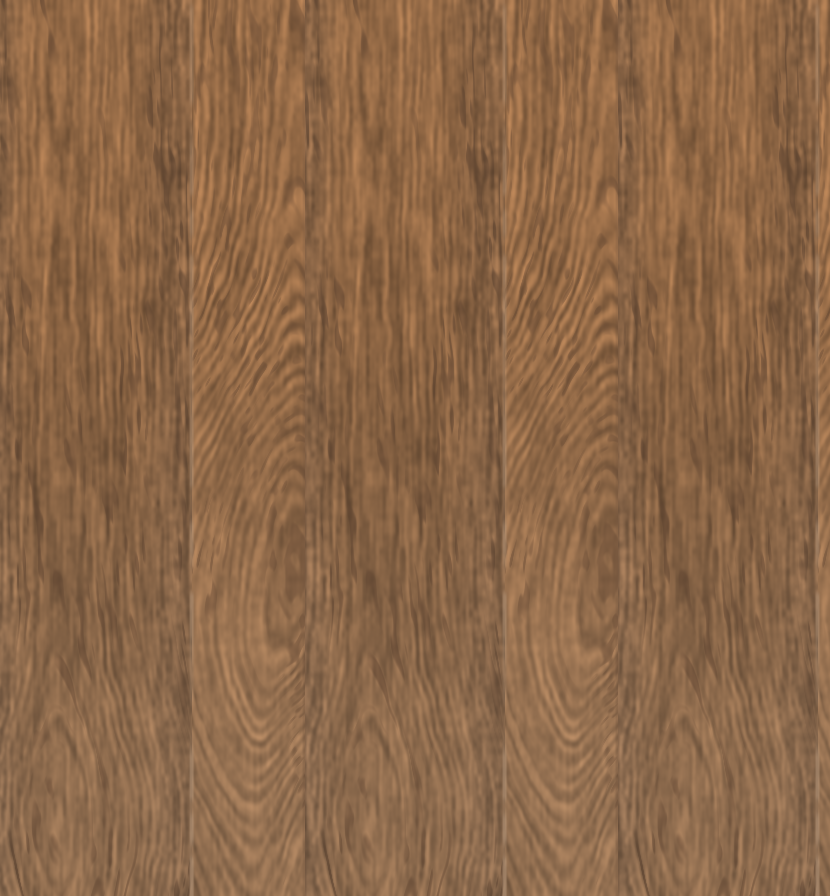
This texture is drawn by a Shadertoy shader. Its source:

```glsl
float hash(vec2 p) {
    p = fract(p * vec2(0.1031, 0.1137));
    p += dot(p, p.yx + 33.33);
    return fract((p.x + p.y) * p.x * 17.0);
}

float noise(vec2 p) {
    vec2 i = floor(p), f = fract(p);
    f = f * f * (3.0 - 2.0 * f);
    return mix(mix(hash(i), hash(i + vec2(1, 0)), f.x),
               mix(hash(i + vec2(0, 1)), hash(i + vec2(1, 1)), f.x), f.y);
}

float fbm(vec2 p) {
    float sum = 0.0, amp = 0.5;
    for (int i = 0; i < 4; i++) {
        sum += amp * noise(p);
        p = p * 2.03 + 17.1;
        amp *= 0.5;
    }
    return sum;
}

// Growth-ring field: straight grain that bends into arches around a heart
float ringField(vec2 d, float rise, float spread) {
    return sqrt(d.x * d.x + 0.0003) + rise * (1.0 - exp(-d.y * d.y / spread));
}

void mainImage(out vec4 fragColor, in vec2 fragCoord) {
    vec2 uv = fragCoord / iResolution.xy;
    float aspect = 0.926, period = 0.377 * aspect, wideWidth = 0.241 * aspect;

    // One wide and one narrow plank per repeat
    float x = mod((uv.x + 0.010) * aspect, period), y = uv.y;
    bool narrow = x > wideWidth;
    vec2 p = vec2(narrow ? x - wideWidth : x, y);
    vec2 seed = narrow ? vec2(71.0, 23.0) : vec2(11.0, 47.0);

    // Rings, warped by slow and fine wobble
    float field;
    if (narrow) {
        float heart = mix(0.066, 0.118, smoothstep(0.1, 0.42, y));
        field = ringField(p - vec2(heart, 0.36), 0.17, 0.07);
    } else {
        field = ringField(p - vec2(0.075, 0.08), 0.045, 0.02);
    }
    field += 0.014 * (fbm(p * vec2(16.0, 4.0) + seed) - 0.5);
    field += 0.004 * (noise(p * vec2(80.0, 32.0) + seed) - 0.5);

    // Grain along the rings, vertical fibres and speckle
    float along = y * 15.0 + p.x * 30.0;
    float streak = noise(vec2(field * 230.0, along) + seed) - 0.5;
    float ring = sin(field * (narrow ? 560.0 : 720.0) + 3.0 * noise(p * vec2(30.0, 9.0)));
    ring *= 0.4 + noise(p * vec2(45.0, 12.0) + seed + 30.0);
    float fibre = noise(p * vec2(270.0, 32.0) + seed) - 0.5;
    float speckle = noise(p * vec2(210.0, 130.0) + seed) - 0.5;
    float mottle = fbm(p * vec2(60.0, 40.0) + seed) - 0.47;
    float broad = fbm(p * vec2(22.0, 2.5) + seed * 2.0) - 0.47;

    // Short thin pores, gathered in loose bands
    float pore = smoothstep(0.60, 0.85, noise(vec2(field * 250.0, along * 2.4) + seed + 90.0));
    pore *= smoothstep(0.25, 0.65, noise(p * vec2(32.0, 8.0) + seed));

    // Stain: warm at the top, greyer towards the bottom
    vec3 color = mix(vec3(0.560, 0.425, 0.308), vec3(0.575, 0.410, 0.270), smoothstep(0.05, 0.75, y));
    color *= 1.0 - 0.06 * exp(-pow((y - 0.50) / 0.16, 2.0));
    float ringStrength = narrow ? 0.045 + 0.040 * smoothstep(0.35, 0.65, y) : 0.045;
    float tone = ringStrength * ring + 0.17 * streak + (narrow ? 0.08 : 0.17) * fibre;
    tone += 0.09 * speckle + 0.12 * mottle + 0.16 * broad;
    color *= 1.0 + 1.15 * tone;
    color = mix(color, vec3(0.35, 0.25, 0.18), pore * (narrow ? 0.38 : 0.48));

    // Wide plank dulls near both edges, narrow plank is lighter
    if (narrow) {
        color *= 1.05;
    } else {
        float edge = 1.0 - smoothstep(0.0, 0.045, p.x) + 0.7 * smoothstep(0.15, 0.21, p.x);
        float gray = dot(color, vec3(0.35, 0.45, 0.20));
        color = mix(color, vec3(gray) * vec3(1.22, 0.96, 0.76), 0.25 * edge);
        color *= 1.0 - edge * (0.05 - 0.18 * mottle - 0.10 * speckle);
    }

    // Worn pale bevel left of the narrow plank, faint dark joint at its right
    float joint = abs(x - wideWidth);
    float bevel = 1.0 - smoothstep(0.0008, 0.0036, joint);
    bevel *= mix(0.65, 0.35, y) * smoothstep(0.15, 0.6, noise(vec2(3.0, y * 40.0)));
    color = mix(color, vec3(0.69, 0.57, 0.46), bevel);
    float seam = 1.0 - smoothstep(0.0005, 0.0035, min(x, period - x));
    color = mix(color, vec3(0.42, 0.31, 0.23), 0.25 * seam);

    fragColor = vec4(clamp(color, 0.0, 1.0), 1.0);
}
```
